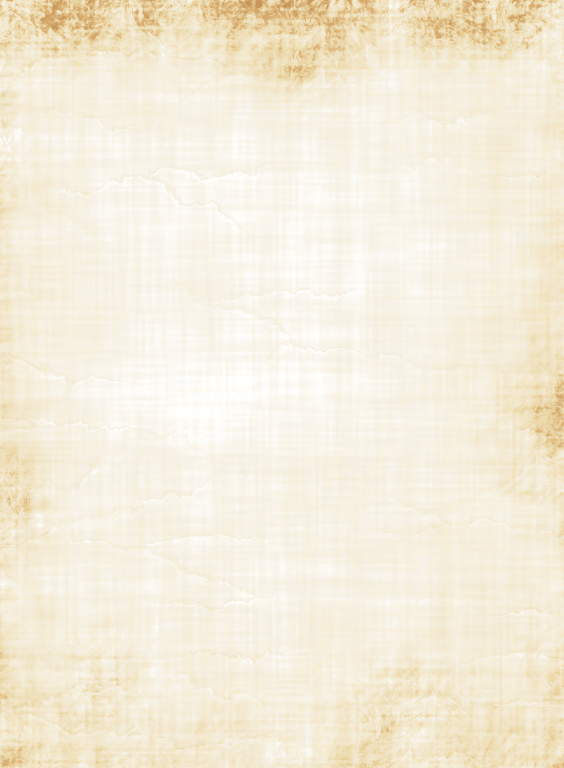
This texture is drawn by a WebGL 2 fragment shader. Its source:

```glsl
#version 300 es
precision highp float;
// Aged parchment: a pale sheet whose stain level rises toward ragged edges.
// Warped sines shape the blotches, stretched noise weaves the fibres and
// cellular noise draws faint creases; a colour ramp turns level into paper.
uniform vec2 u_resolution;
out vec4 outColor;

float hash(vec2 p) {
  vec3 q = fract(vec3(p.xyx) * 0.1031);
  q += dot(q, q.yzx + 33.33);
  return fract((q.x + q.y) * q.z);
}

float valueNoise(vec2 p) {
  vec2 i = floor(p), f = fract(p);
  f = f * f * (3.0 - 2.0 * f);
  return mix(mix(hash(i), hash(i + vec2(1, 0)), f.x),
             mix(hash(i + vec2(0, 1)), hash(i + vec2(1, 1)), f.x), f.y);
}

// Layered, rotated and warped sines, about -1 to 1
float sineBlotch(vec2 p) {
  float sum = 0.0, amp = 0.5;
  for (int i = 0; i < 6; i++) {
    p += 0.55 * sin(p.yx * 1.3 + vec2(1.7, 4.1));
    sum += amp * sin(p.x) * cos(p.y + 0.6 * sin(p.x * 0.7));
    p = mat2(1.5, 1.1, -1.1, 1.5) * p + 2.3;
    amp *= 0.66;
  }
  return sum;
}

// Distance gap between the two nearest cell points: zero on cell borders
float cellBorder(vec2 p) {
  vec2 cell = floor(p);
  float near = 8.0, second = 8.0;
  for (int y = -1; y <= 1; y++)
    for (int x = -1; x <= 1; x++) {
      vec2 c = cell + vec2(x, y);
      float d = length(c + vec2(hash(c), hash(c + 57.3)) - p);
      second = min(second, max(near, d));
      near = min(near, d);
    }
  return second - near;
}

float blob(vec2 p, vec2 centre, vec2 radius) {
  vec2 d = (p - centre) / radius;
  return exp(-dot(d, d));
}

vec3 paperRamp(float level) {
  vec3 c = mix(vec3(1.0, 0.999, 0.99), vec3(0.973, 0.953, 0.91), clamp(level + 1.0, 0.0, 1.0));
  c = mix(c, vec3(0.96, 0.93, 0.85), clamp(level, 0.0, 1.0));
  c = mix(c, vec3(0.95, 0.90, 0.79), clamp(level - 1.0, 0.0, 1.0));
  c = mix(c, vec3(0.93, 0.87, 0.71), clamp(level - 2.0, 0.0, 1.0));
  c = mix(c, vec3(0.91, 0.81, 0.61), clamp(level - 3.0, 0.0, 1.0));
  c = mix(c, vec3(0.86, 0.71, 0.48), clamp(level - 4.0, 0.0, 1.0));
  return mix(c, vec3(0.78, 0.58, 0.34), clamp((level - 5.0) * 0.5, 0.0, 1.0));
}

void main() {
  vec2 uv = gl_FragCoord.xy / u_resolution;
  vec2 p = gl_FragCoord.xy / u_resolution.y;
  float broad = sineBlotch(p * 9.0 + 1.0);
  float fine = sineBlotch(p * 34.0 + 5.0);
  float speckle = valueNoise(p * 150.0 + 4.0 * fine) - 0.5;
  vec2 w = uv + 0.012 * vec2(fine, broad);

  // Pale centre, darker toward the rim
  vec2 offCentre = (uv - vec2(0.42, 0.52)) * vec2(1.0, 0.85);
  float level = 0.05 + 1.9 * dot(offCentre, offCentre);
  level -= 0.55 * blob(uv, vec2(0.44, 0.72), vec2(0.26, 0.14));
  level -= 0.65 * blob(uv, vec2(0.38, 0.48), vec2(0.30, 0.07));
  level -= 0.35 * blob(uv, vec2(0.42, 0.21), vec2(0.24, 0.12));

  // Edge staining and the larger marks
  float stain = 1.2 * exp(-w.x / 0.06) + 1.0 * exp((w.x - 1.0) / 0.06);
  stain += 1.5 * exp(-w.y / 0.11) + 2.9 * exp((w.y - 1.0) / 0.055);
  stain += 1.6 * blob(w, vec2(0.14, 0.96), vec2(0.28, 0.04));
  stain += 1.7 * blob(w, vec2(0.56, 0.92), vec2(0.09, 0.05));
  stain += 1.6 * blob(w, vec2(0.86, 0.96), vec2(0.20, 0.04));
  stain += 1.3 * blob(w, vec2(0.0, 0.82), vec2(0.03, 0.05));
  stain += 1.2 * blob(w, vec2(0.95, 0.46), vec2(0.11, 0.10));
  stain += 1.5 * blob(w, vec2(0.96, 0.36), vec2(0.06, 0.012));
  stain += 1.9 * blob(w, vec2(0.04, 0.34), vec2(0.05, 0.06));
  stain += 1.8 * blob(w, vec2(0.18, 0.11), vec2(0.07, 0.06));
  stain += 1.7 * blob(w, vec2(0.72, 0.09), vec2(0.10, 0.06));
  level += stain * max(0.15, 0.92 + 0.6 * broad + 0.6 * fine + 0.7 * speckle);
  level += 1.5 * smoothstep(0.045, 0.02, length((w - vec2(0.975, 0.445)) * vec2(0.85, 1.0)));

  // Woven fibres: broad bands and thin threads both ways
  float bands = valueNoise(p * vec2(45.0, 5.0)) + valueNoise(p * vec2(5.0, 55.0) + 9.0) - 1.0;
  float threads = valueNoise(p * vec2(230.0, 16.0)) + valueNoise(p * vec2(16.0, 250.0)) - 1.0;
  level += bands * (0.55 + 0.3 * stain) + threads * (0.65 + 0.4 * stain) + 0.25 * broad;

  // Broken, mostly horizontal creases with a lit lower side
  vec2 c = p * vec2(3.5, 13.0) + vec2(0.12, 0.2) * vec2(broad, fine);
  float broken = smoothstep(0.3, 0.8, valueNoise(p * vec2(7.0, 12.0) + 3.0));
  float crease = smoothstep(0.07, 0.0, cellBorder(c));
  float lit = smoothstep(0.07, 0.0, cellBorder(c + vec2(0.0, 0.05)));
  level += broken * (0.9 * crease - 0.7 * lit);

  // Paper grain: sharp tooth over softer pulp
  float grain = valueNoise(p * 440.0) - 0.5 + 0.6 * speckle;
  level += grain * (0.8 + 0.5 * stain);
  outColor = vec4(clamp(paperRamp(level) + 0.028 * grain, 0.0, 1.0), 1.0);
}
```
